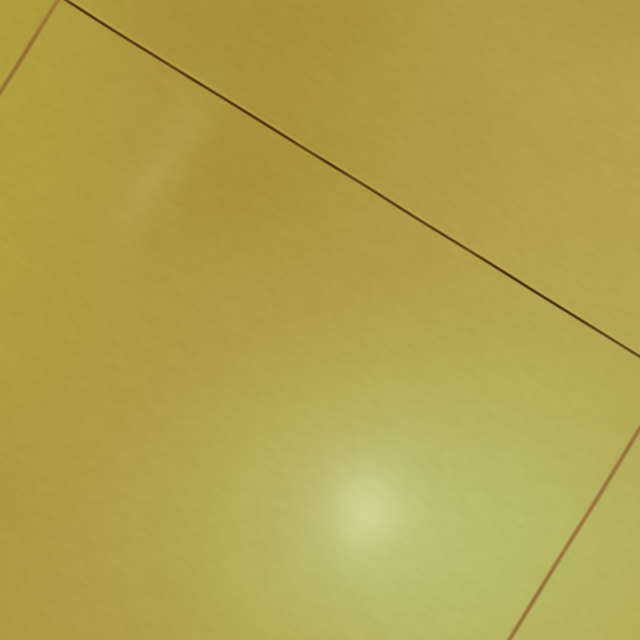
A WebGL 1 fragment shader for this texture:

```glsl
precision highp float;
uniform vec2 u_resolution;

const float TILE_SIZE = 1.127;
const vec2 TILE_CORNER = vec2(0.1016, 1.0);
const vec2 SEAM_DIR = vec2(0.850, -0.527);
const float CROSS_OFFSET = 0.010;
const vec2 LAMP = vec2(0.568, 0.205);

const vec3 OCHRE = vec3(0.675, 0.588, 0.248);
const vec3 UMBER = vec3(0.635, 0.525, 0.190);
const vec3 OLIVE = vec3(0.690, 0.630, 0.250);
const vec3 SAND = vec3(0.700, 0.640, 0.320);
const vec3 PALE_GREEN = vec3(0.722, 0.730, 0.405);
const vec3 SEAM_DARK = vec3(0.270, 0.150, 0.030);
const vec3 SEAM_LIGHT = vec3(0.780, 0.680, 0.350);
const vec3 GROUT_RED = vec3(0.560, 0.370, 0.180);

float hash(vec2 p) {
  vec3 q = fract(vec3(p.xyx) * 0.1031);
  q += dot(q, q.yzx + 33.33);
  return fract((q.x + q.y) * q.z);
}

float noise(vec2 p) {
  vec2 cell = floor(p);
  vec2 f = fract(p);
  f = f * f * (3.0 - 2.0 * f);
  float low = mix(hash(cell), hash(cell + vec2(1.0, 0.0)), f.x);
  float high = mix(hash(cell + vec2(0.0, 1.0)), hash(cell + 1.0), f.x);
  return mix(low, high, f.y);
}

float fbm(vec2 p) {
  float sum = 0.0;
  float amplitude = 0.5;
  for (int i = 0; i < 5; i++) {
    sum += amplitude * noise(p);
    p = mat2(0.8, -0.6, 0.6, 0.8) * p * 2.03 + 17.3;
    amplitude *= 0.5;
  }
  return sum;
}

// Soft elliptical spot, one at its centre
float spot(vec2 p, vec2 centre, vec2 radius) {
  vec2 d = (p - centre) / radius;
  return exp(-dot(d, d));
}

// Signed distance to the nearest multiple of the period
float gridDistance(float x, float period) {
  return (fract(x / period + 0.5) - 0.5) * period;
}

float stripe(float d, float halfWidth, float blur) {
  return 1.0 - smoothstep(halfWidth - blur, halfWidth + blur, abs(d));
}

// Mottled stone with warm patches and worn streaks
vec3 stone(vec2 p, vec2 local, vec2 tile) {
  float cloud = fbm(p * 4.0 + tile * 7.0) - 0.48;
  vec3 color = mix(OCHRE, OLIVE, 0.75 * (1.0 - smoothstep(0.0, 0.32, p.x)) * smoothstep(0.1, 0.6, p.y));
  color = mix(color, SAND, 0.75 * smoothstep(0.45, 1.0, p.x));
  float warm = spot(p, vec2(0.36, 0.72), vec2(0.13, 0.12))
             + spot(p, vec2(0.40, 0.97), vec2(0.20, 0.10))
             + 0.6 * spot(p, vec2(0.97, 1.0), vec2(0.14, 0.08));
  color = mix(color, UMBER, 0.5 * clamp(warm + cloud, 0.0, 1.0));
  float streak = spot(local, vec2(0.272, -0.155), vec2(0.035, 0.15));
  color = mix(color, SAND, 0.55 * streak);
  color += cloud * vec3(0.040, 0.055, 0.050);
  return color + (hash(tile + 5.0) - 0.5) * 0.008;
}

// Reflected light: broad haze, halo and hot core
vec3 gloss(vec3 color, vec2 p) {
  float ripple = 0.85 + 0.3 * fbm(p * 6.0 + 3.0);
  float haze = spot(p, vec2(0.70, 0.14), vec2(0.44, 0.33)) * ripple;
  color = mix(color, PALE_GREEN, clamp(haze, 0.0, 1.0));
  color += spot(p, LAMP, vec2(0.17, 0.18)) * vec3(0.025, 0.035, 0.060);
  return color + spot(p, LAMP, vec2(0.062, 0.068)) * ripple * vec3(0.075, 0.075, 0.130);
}

void main() {
  float unit = min(u_resolution.x, u_resolution.y);
  vec2 p = gl_FragCoord.xy / unit;
  float pixel = 1.0 / unit;

  // Coordinates along and across the slanted tile rows
  vec2 offset = p - TILE_CORNER;
  vec2 local = vec2(dot(offset, SEAM_DIR) + CROSS_OFFSET,
                    dot(offset, vec2(-SEAM_DIR.y, SEAM_DIR.x)));
  vec2 tile = floor(local / TILE_SIZE);
  vec3 color = gloss(stone(p, local, tile), p);

  // Fine grain drawn out along the rows
  float grain = noise(local * vec2(45.0, 130.0)) + noise(local * vec2(110.0, 260.0)) - 1.0;
  color += grain * 0.011;

  // Reddish cross joints and the crisp dark seam with a lit lip
  float wobble = (noise(local * 9.0) - 0.5) * 0.0014;
  float crossGap = gridDistance(local.x, TILE_SIZE) + wobble;
  float seamGap = gridDistance(local.y, TILE_SIZE) + wobble;
  float wear = 0.75 + 0.25 * noise(local * 24.0);
  color = mix(color, GROUT_RED, 0.85 * wear * stripe(crossGap, 0.0030, 0.0015 + pixel));
  color = mix(color, SEAM_LIGHT, 0.45 * wear * stripe(seamGap - 0.0045, 0.0018, 0.001 + pixel));
  color = mix(color, SEAM_DARK, 0.95 * wear * stripe(seamGap, 0.0021, 0.0006 + 0.7 * pixel));

  gl_FragColor = vec4(clamp(color, 0.0, 1.0), 1.0);
}
```
